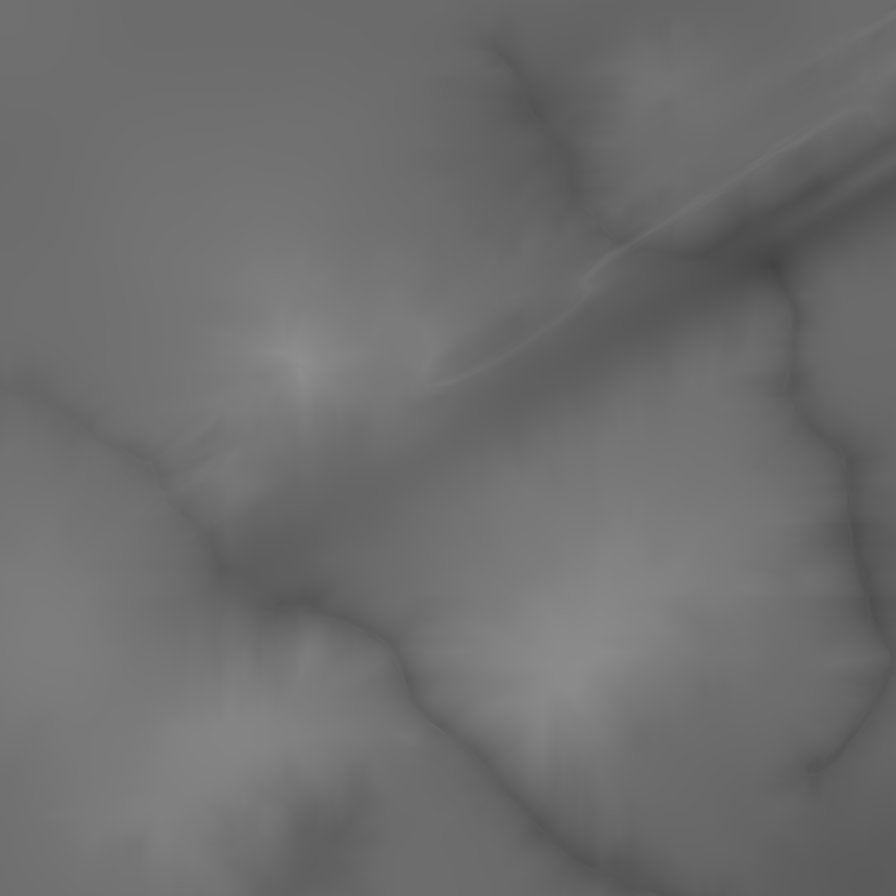
Give the GLSL for this texture map, as a WebGL 2 fragment shader.

```glsl
#version 300 es
precision highp float;
// Grey height map of eroded hills: broad mounds, one straight diagonal rift
// valley and winding streams form the base; branching gullies are then carved
// along its slopes with direction-aligned cosine noise.

uniform vec2 u_resolution;
out vec4 outColor;

const vec2 RIFT_DIR = vec2(0.857, 0.515);

float hash(vec2 p) {
  return fract(sin(dot(p, vec2(127.1, 311.7))) * 43758.5453);
}

vec2 hash2(vec2 p) {
  return vec2(hash(p), hash(p + 37.3));
}

float noise(vec2 p) {
  vec2 i = floor(p), f = fract(p);
  f = f * f * f * (f * (f * 6.0 - 15.0) + 10.0);
  return mix(mix(hash(i), hash(i + vec2(1, 0)), f.x),
             mix(hash(i + vec2(0, 1)), hash(i + vec2(1, 1)), f.x), f.y);
}

// Coordinates along and across the rift
vec2 riftFrame(vec2 p) {
  return vec2(dot(p, RIFT_DIR), dot(p, vec2(-RIFT_DIR.y, RIFT_DIR.x)));
}

// Gaussian hill stretched along the rift direction
float mound(vec2 p, vec2 center, vec2 radius) {
  vec2 q = riftFrame(p - center) / radius;
  return exp(-dot(q, q));
}

// V-shaped channel around a polyline
float stream(vec2 p, vec2 path[6], float width) {
  float d = 9.0;
  for (int i = 0; i < 5; i++) {
    vec2 a = p - path[i], b = path[i + 1] - path[i];
    d = min(d, length(a - b * clamp(dot(a, b) / dot(b, b), 0.0, 1.0)));
  }
  return exp(-sqrt(d * d + 0.00001) / width);
}

float riftFloor(vec2 p) {
  vec2 q = riftFrame(p - vec2(0.25, 0.36));
  return smoothstep(-0.22, 0.1, q.x) * exp(-pow(abs(q.y) / 0.055, 2.0));
}

float baseHeight(vec2 p) {
  vec2 wp = p + 0.045 * (vec2(noise(p * 8.0), noise(p * 8.0 + 51.0)) - 0.5)
              + 0.018 * (vec2(noise(p * 23.0), noise(p * 23.0 + 19.0)) - 0.5);
  float h = 0.423 + 0.03 * (noise(p * 5.0 + 7.0) - 0.5);

  // Hills
  h += 0.13 * exp(-length(wp - vec2(0.33, 0.61)) / 0.1);
  h += 0.10 * mound(wp, vec2(0.27, 0.17), vec2(0.17, 0.11));
  h += 0.09 * mound(wp, vec2(0.67, 0.31), vec2(0.22, 0.10));
  h += 0.05 * mound(wp, vec2(0.64, 0.21), vec2(0.08, 0.06));
  h += 0.07 * mound(wp, vec2(0.04, 0.32), vec2(0.14, 0.18));
  h += 0.03 * mound(wp, vec2(0.68, 0.50), vec2(0.25, 0.10));
  h += 0.05 * mound(wp, vec2(0.74, 0.90), vec2(0.08, 0.05));
  h += 0.06 * mound(p, vec2(0.98, 0.81), vec2(0.13, 0.014));

  // Hollows
  h -= 0.07 * mound(wp, vec2(0.33, 0.04), vec2(0.09, 0.06));
  h -= 0.08 * mound(wp, vec2(0.97, 0.02), vec2(0.16, 0.12));
  h -= 0.05 * mound(wp, vec2(1.00, 0.36), vec2(0.09, 0.16));
  h -= 0.04 * mound(wp, vec2(0.60, 0.87), vec2(0.22, 0.10));

  // Streams
  h -= 0.10 * stream(wp, vec2[6](vec2(0.32, 0.33), vec2(0.45, 0.28), vec2(0.52, 0.18),
      vec2(0.62, 0.07), vec2(0.68, 0.03), vec2(0.78, -0.02)), 0.034);
  h -= 0.08 * stream(wp, vec2[6](vec2(0.87, 0.70), vec2(0.88, 0.54), vec2(0.95, 0.48),
      vec2(0.97, 0.35), vec2(0.99, 0.24), vec2(0.90, 0.13)), 0.026);
  h -= 0.05 * stream(wp, vec2[6](vec2(0.55, 0.95), vec2(0.62, 0.88), vec2(0.65, 0.79),
      vec2(0.74, 0.73), vec2(0.80, 0.72), vec2(0.92, 0.80)), 0.028);
  h -= 0.05 * stream(wp, vec2[6](vec2(0.26, 0.36), vec2(0.22, 0.43), vec2(0.18, 0.49),
      vec2(0.11, 0.53), vec2(0.06, 0.56), vec2(-0.02, 0.58)), 0.026);

  // Rift floor and the thin ridges running beside it
  vec2 q = riftFrame(p - vec2(0.25, 0.36));
  h -= (0.04 + 0.06 * smoothstep(0.2, 0.75, q.x)) * riftFloor(p);
  float ridge = 1.0 - abs(2.0 * noise(vec2(q.x * 5.0, q.y * 30.0) + 3.0) - 1.0);
  float beside = smoothstep(0.02, 0.06, q.y) * (1.0 - smoothstep(0.09, 0.2, q.y));
  return h + 0.04 * (ridge * ridge - 0.35) * beside * smoothstep(-0.1, 0.1, q.x);
}

// Cosine stripes blended between jittered cells: value and gradient
vec3 stripes(vec2 p, vec2 across) {
  vec4 sum = vec4(0.0);
  for (int j = -2; j < 2; j++) {
    for (int i = -2; i < 2; i++) {
      vec2 o = vec2(i, j);
      vec2 d = fract(p) + o - 0.5 * hash2(floor(p) - o);
      float phase = 6.2832 * dot(d, across);
      sum += exp(-2.0 * dot(d, d)) * vec4(cos(phase), -sin(phase) * across, 1.0);
    }
  }
  return sum.xyz / sum.w;
}

void main() {
  vec2 p = gl_FragCoord.xy / u_resolution;
  float h = baseHeight(p);
  vec2 slope = vec2(baseHeight(p + vec2(0.012, 0)), baseHeight(p + vec2(0, 0.012))) - h;
  slope /= 0.012;

  // Gullies run downhill; each octave branches off the previous one
  vec2 across = vec2(slope.y, -slope.x) / (length(slope) + 0.25);
  vec3 gully = vec3(0.0);
  float amp = 0.5, freq = 12.0;
  for (int k = 0; k < 4; k++) {
    vec2 branch = vec2(gully.z, -gully.y) * 0.07;
    gully += stripes(p * freq, across + branch) * amp * vec3(1.0, freq / 12.0, freq / 12.0);
    amp *= 0.5;
    freq *= 2.0;
  }
  float carve = smoothstep(0.05, 0.8, length(slope)) * (1.0 - 0.8 * riftFloor(p));
  outColor = vec4(vec3(h + 0.026 * gully.x * carve), 1.0);
}
```
